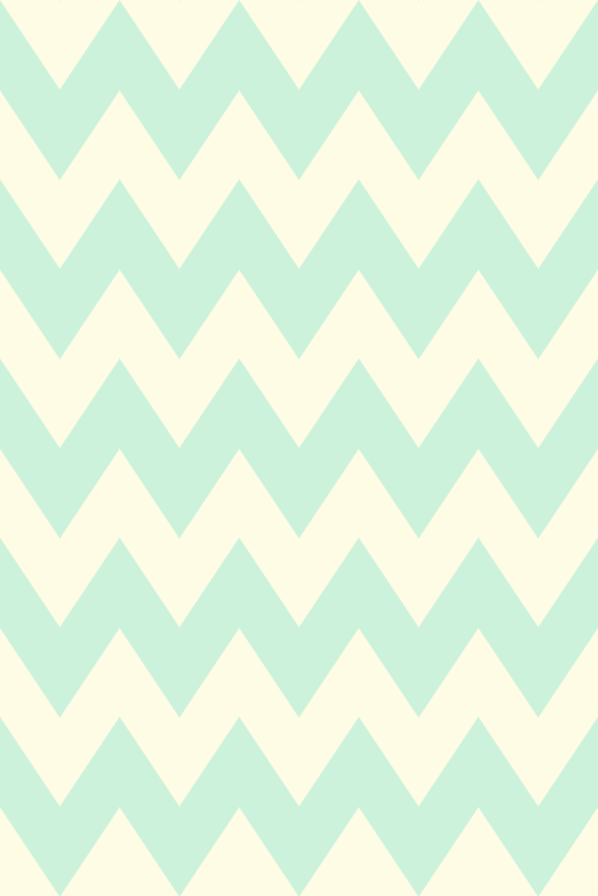
Give the GLSL for this pattern, as a WebGL 2 fragment shader.

```glsl
#version 300 es
precision highp float;
// Flat mint chevrons on cream, five zigzags across and five bands down.
// A triangle wave shifts the height, then a wrapped distance to each band's
// centre line gives stripes of even thickness with softened edges.

uniform vec2 u_resolution;
out vec4 fragColor;

// Zigzag from 0 at whole numbers to 1 halfway between them.
float triangleWave(float x) {
  return 1.0 - abs(2.0 * fract(x) - 1.0);
}

// Signed distance to the nearest band, in repeats; positive inside.
float bandDistance(vec2 cell, float halfWidth) {
  float depth = -cell.y - 0.5 * triangleWave(cell.x);
  return halfWidth - abs(fract(depth - halfWidth + 0.5) - 0.5);
}

void main() {
  const vec2 repeats = vec2(5.0);
  vec2 uv = gl_FragCoord.xy / u_resolution;

  // Change of the distance over one pixel; the wave climbs one unit per repeat.
  float pixel = length(repeats / u_resolution);
  float band = bandDistance(uv * repeats, 0.2525);
  float coverage = smoothstep(-pixel, pixel, band);

  vec3 cream = vec3(0.996, 0.988, 0.898);
  vec3 mint = vec3(0.802, 0.949, 0.863);
  fragColor = vec4(mix(cream, mint, coverage), 1.0);
}
```
